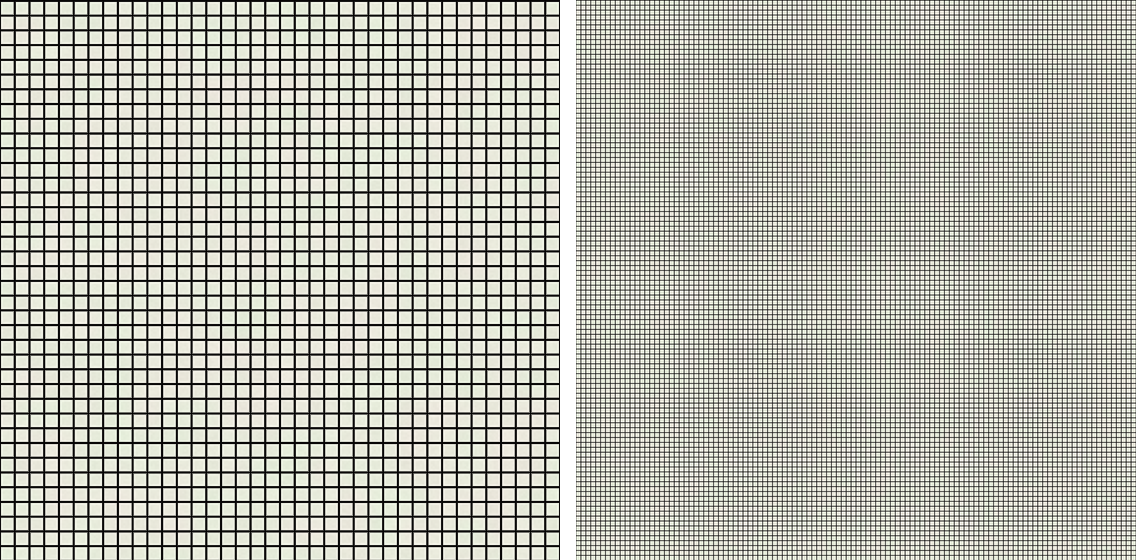
Left, the tile; right, the same tile 3 across and 3 down.
Reproduce this pattern procedurally as a WebGL 1 fragment shader.

```glsl
precision highp float;

uniform vec2 u_resolution;

const float REPEATS = 38.0;              // cells across and down
const vec2 GRID_SHIFT = vec2(0.0, 0.06); // offset of the lines, in cells
const float LINE_WIDTH = 0.146;          // in cells
const float LINE_SOFTNESS = 0.09;        // width of the blurred line edge, in cells
const float LINE_JITTER = 0.05;          // relative width change from line to line
const float RIM_REACH = 0.24;            // distance from line centre where the rim ends
const float TILE_VARIATION = 0.010;      // brightness change from cell to cell
const float TINT_CELLS = 19.0;           // lattice size of the slow tint
const float TINT_AMOUNT = 0.022;
const float GRAIN_CELLS = 266.0;         // lattice size of the fine grain
const float GRAIN_AMOUNT = 0.022;

const vec3 LINE_COLOR = vec3(0.025, 0.02, 0.02);
const vec3 TILE_COLOR = vec3(0.906, 0.914, 0.855);
const vec3 RIM_COLOR = vec3(0.950, 0.955, 0.905);
const vec3 TINT_AXIS = vec3(0.7, -0.5, 0.3); // pink against green

float hash(vec2 p) {
  return fract(sin(dot(p, vec2(127.1, 311.7))) * 43758.5453);
}

// Value noise that wraps after "period" lattice cells
float wrappedNoise(vec2 uv, float period) {
  vec2 p = uv * period;
  vec2 cell = floor(p);
  vec2 f = fract(p);
  f = f * f * (3.0 - 2.0 * f);
  vec2 lo = mod(cell, period);
  vec2 hi = mod(cell + 1.0, period);
  float bottom = mix(hash(lo), hash(vec2(hi.x, lo.y)), f.x);
  float top = mix(hash(vec2(lo.x, hi.y)), hash(hi), f.x);
  return mix(bottom, top, f.y);
}

// Ink coverage of one family of parallel lines
float lineCoverage(float dist, float lineIndex, float seed, float pixel) {
  float jitter = 1.0 + LINE_JITTER * (2.0 * hash(vec2(lineIndex, seed)) - 1.0);
  float halfWidth = 0.5 * LINE_WIDTH * jitter;
  float blur = 0.5 * max(LINE_SOFTNESS, pixel);
  return 1.0 - smoothstep(halfWidth - blur, halfWidth + blur, dist);
}

void main() {
  vec2 uv = gl_FragCoord.xy / u_resolution;
  vec2 grid = uv * REPEATS + GRID_SHIFT;
  vec2 pixel = REPEATS / u_resolution;

  // Distance to the nearest line on each axis
  vec2 dist = abs(fract(grid + 0.5) - 0.5);
  vec2 lineIndex = mod(floor(grid + 0.5), REPEATS);
  vec2 tileIndex = mod(floor(grid), REPEATS);

  // Tile with a paler rim beside the lines
  float nearest = min(dist.x, dist.y);
  float rim = 1.0 - smoothstep(RIM_REACH - 0.08, RIM_REACH, nearest);
  vec3 color = mix(TILE_COLOR, RIM_COLOR, rim);

  // Slight unevenness: per tile, slow tint, fine grain
  color += TILE_VARIATION * (2.0 * hash(tileIndex + 7.0) - 1.0);
  color += TINT_AXIS * TINT_AMOUNT * (2.0 * wrappedNoise(uv, TINT_CELLS) - 1.0);
  color += GRAIN_AMOUNT * (wrappedNoise(uv, GRAIN_CELLS) - 0.5);

  // Lines over the tiles
  float ink = max(lineCoverage(dist.x, lineIndex.x, 3.0, pixel.x),
                  lineCoverage(dist.y, lineIndex.y, 11.0, pixel.y));
  gl_FragColor = vec4(mix(color, LINE_COLOR, ink), 1.0);
}
```
